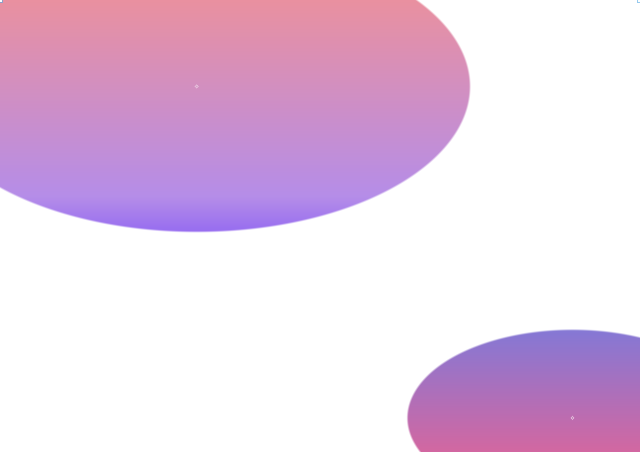
Give the GLSL for this background, as a WebGL 2 fragment shader.

```glsl
#version 300 es
precision highp float;
// Two large soft-edged ellipses with vertical gradients on a white ground,
// cropped by the canvas. Each has a tiny diamond at its centre, and small
// square handles sit in the upper corners. All built from distance functions.

#define UPPER_CENTER vec2(0.3073, 0.8088)
#define UPPER_RADII  vec2(0.4271, 0.3217)
#define LOWER_CENTER vec2(0.8945, 0.0754)
#define LOWER_RADII  vec2(0.2578, 0.1949)
#define EDGE_SOFTNESS 0.0030
#define MARKER_RADIUS 0.0034
#define HANDLE_RADIUS 0.0050

uniform vec2 u_resolution;
out vec4 outColor;

// Approximate signed distance to an axis-aligned ellipse.
float ellipseDistance(vec2 p, vec2 radii) {
    float k = length(p / radii);
    float slope = length(p / (radii * radii));
    return k * (k - 1.0) / max(slope, 1e-4);
}

float coverage(float distance, float softness) {
    return 1.0 - smoothstep(-softness, softness, distance);
}

// Rose to lilac, then a quick deepening to violet at the lower rim.
vec3 upperGradient(float y) {
    vec3 rose = vec3(0.914, 0.565, 0.625);
    vec3 lilac = vec3(0.710, 0.553, 0.910);
    vec3 violet = vec3(0.590, 0.425, 0.940);
    vec3 color = mix(lilac, rose, smoothstep(0.0, 1.0, 0.0) + clamp((y - 0.565) / 0.435, 0.0, 1.0));
    return mix(violet, color, clamp((y - 0.487) / 0.078, 0.0, 1.0));
}

// Blue at the upper rim to pink at the canvas floor.
vec3 lowerGradient(float y) {
    vec3 pink = vec3(0.825, 0.405, 0.630);
    vec3 blue = vec3(0.520, 0.470, 0.835);
    return mix(pink, blue, clamp(y / 0.270, 0.0, 1.0));
}

// Small diamond outline with a faint fill.
float centerMarker(vec2 p, float pixel) {
    float d = abs(p.x) + abs(p.y) - MARKER_RADIUS;
    return 0.65 * coverage(abs(d) - 0.0006, pixel) + 0.15 * coverage(d, pixel);
}

void main() {
    vec2 uv = gl_FragCoord.xy / u_resolution;
    float pixel = 1.0 / u_resolution.y;
    vec2 scale = vec2(u_resolution.x / u_resolution.y, 1.0);
    float softness = max(EDGE_SOFTNESS, pixel);
    vec3 white = vec3(1.0);
    vec3 color = white;

    // Gradient ellipses
    vec2 upper = (uv - UPPER_CENTER) * scale;
    vec2 lower = (uv - LOWER_CENTER) * scale;
    float upperMask = coverage(ellipseDistance(upper, UPPER_RADII * scale), softness);
    float lowerMask = coverage(ellipseDistance(lower, LOWER_RADII * scale), softness);
    color = mix(color, upperGradient(uv.y), upperMask);
    color = mix(color, lowerGradient(uv.y), lowerMask);

    // Centre markers
    float markers = max(centerMarker(upper, pixel), centerMarker(lower, pixel));
    color = mix(color, white, markers);

    // Corner handles: white squares with a blue rim, mirrored left to right
    vec2 corner = abs(vec2(min(uv.x, 1.0 - uv.x), 1.0 - uv.y) * scale);
    float handle = max(corner.x, corner.y) - HANDLE_RADIUS;
    color = mix(color, white, coverage(handle, 0.5 * pixel));
    color = mix(color, vec3(0.25, 0.62, 0.88), 0.8 * coverage(abs(handle) - 0.0008, 0.5 * pixel));

    outColor = vec4(color, 1.0);
}
```
